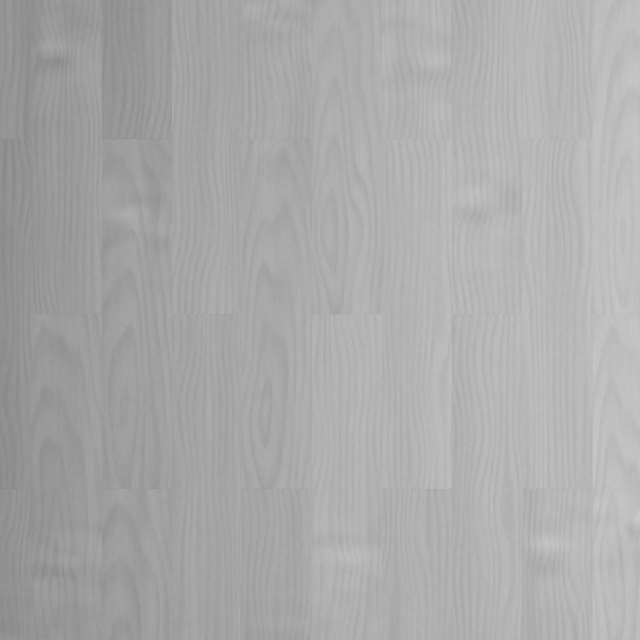
Give the GLSL for this texture, as a WebGL 1 fragment shader.

```glsl
precision highp float;
uniform vec2 u_resolution;

float hash(vec2 p) {
  vec3 q = fract(vec3(p.xyx) * 0.1031);
  q += dot(q, q.yzx + 33.33);
  return fract((q.x + q.y) * q.z);
}

float noise(vec2 p) {
  vec2 i = floor(p);
  vec2 f = fract(p);
  f = f * f * (3.0 - 2.0 * f);
  return mix(mix(hash(i), hash(i + vec2(1.0, 0.0)), f.x),
             mix(hash(i + vec2(0.0, 1.0)), hash(i + vec2(1.0, 1.0)), f.x), f.y);
}

// Brightness offset of the wood at a point of the floor
float woodShade(vec2 p) {
  // Staggered planks: every other column is shifted by half a length
  float column = floor((p.x + 0.06) / 0.1095);
  float along = (p.y - 0.236 - mod(column, 2.0) * 0.2735) / 0.547;
  vec2 id = vec2(column, floor(along)) + 20.0;
  float u = fract((p.x + 0.06) / 0.1095) - 0.5;
  float v = (fract(along) - 0.5) * 0.547;
  vec2 seed = vec2(hash(id), hash(id + 71.3)) * 90.0;
  float shade = (hash(id + 13.7) - 0.5) * 0.036;

  // Knot with wavy figure across the grain
  vec2 knot = vec2(u - 0.6 * (hash(id + 5.1) - 0.5), v - 0.36 * (hash(id + 9.4) - 0.5));
  float hasKnot = step(0.45, hash(id + 31.9));
  float figure = hasKnot * exp(-knot.y * knot.y * 150.0);
  float core = hasKnot * exp(-knot.x * knot.x * 14.0 - knot.y * knot.y * 2200.0);
  float wave = noise(vec2(u * 2.2, (v + 0.025 * u * u) * 44.0) + seed);
  shade += figure * (wave - 0.5) * 0.055;
  shade += core * 0.045 * clamp(knot.y * 70.0, -1.0, 0.8);

  // Growth rings: arches where the heart lies inside the plank, else near-straight
  float arched = step(0.66, hash(id + 47.2));
  float heart = mix(1.7, 0.5 * (hash(id + 3.3) - 0.5), arched);
  float bend = (noise(vec2(u * 2.0, v * 9.0) + seed) - 0.5) * 0.22;
  float slope = mix(0.5, 1.5, arched);
  float radius = length(vec2(u - heart + bend, slope * (v + 0.15)));
  radius += core * 0.07 + 0.1 * noise(vec2(u * 5.0, v * 3.0) + seed);
  float ring = fract(radius * mix(10.0, 7.5, arched));
  float line = smoothstep(0.25, 0.8, ring) * (1.0 - smoothstep(0.8, 1.0, ring));
  shade -= (line - 0.35) * 0.03 * (0.3 + noise(vec2(u * 4.0, v * 14.0) + seed.yx));

  // Broad stripes, fine fibres and pores
  shade += (noise(vec2(u * 4.0, v * 2.5) + seed.yx) - 0.5) * 0.034;
  shade += (noise(vec2(u * 32.0, v * 16.0) + seed) - 0.5) * 0.014;
  shade += (noise(p * vec2(330.0, 170.0)) - 0.5) * 0.016;

  // Faint seams at the ends and sides
  float endGap = 0.2735 - abs(v);
  float sideGap = (0.5 - abs(u)) * 0.1095;
  shade -= 0.012 * (1.0 - smoothstep(0.0, 0.002, endGap));
  shade -= 0.006 * (1.0 - smoothstep(0.0, 0.0015, sideGap));
  return shade;
}

void main() {
  vec2 p = gl_FragCoord.xy / u_resolution;

  // Four samples smooth the plank edges
  float shade = 0.0;
  for (int i = 0; i < 4; i++) {
    vec2 offset = vec2(mod(float(i), 2.0), floor(float(i) / 2.0)) * 0.5 - 0.25;
    shade += 0.25 * woodShade(p + offset / u_resolution);
  }

  // Light falls from the right and fades towards top and bottom
  float light = 0.572 + 0.26 * p.x - 0.1 * p.x * p.x;
  light -= 0.06 * (p.y - 0.5) * (p.y - 0.5);
  vec3 tint = mix(vec3(1.004, 0.996, 0.993), vec3(0.999, 1.001, 0.997), p.x);
  gl_FragColor = vec4((light + shade) * tint, 1.0);
}
```
